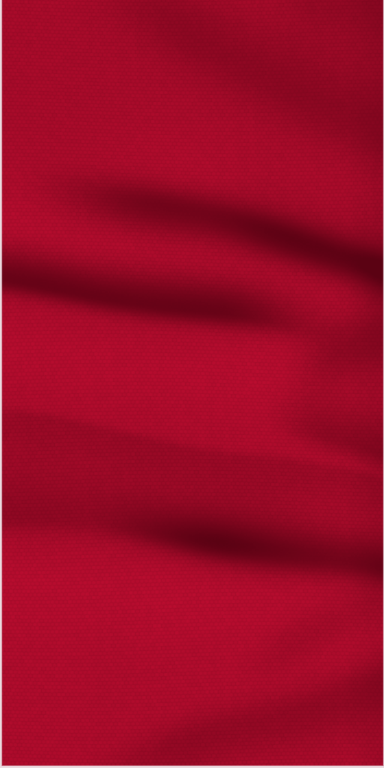
A Shadertoy shader for this texture:

```glsl
float hash(vec2 p) {
    return fract(sin(dot(p, vec2(127.1, 311.7))) * 43758.5453);
}

// Soft valley from a to b, bowed at its middle, with its own width above and below
float fold(vec2 p, vec2 a, vec2 b, float bow, float above, float below) {
    float t = (p.x - a.x) / (b.x - a.x);
    float d = p.y - mix(a.y, b.y, t) - 4.0 * bow * t * (1.0 - t);
    float w = d > 0.0 ? above : below;
    float ends = smoothstep(0.0, 0.3, t) * smoothstep(1.0, 0.75, t);
    return exp(-d * d / (w * w)) * ends;
}

// Layered sines for the slow swell of the cloth
float swell(vec2 p) {
    float sum = 0.0, amp = 0.5;
    for (int i = 0; i < 4; i++) {
        sum += amp * sin(p.x * 2.3 + 1.7 * sin(p.y * 1.9 + float(i))) * sin(p.y * 5.1 + p.x);
        p = mat2(0.8, 0.6, -0.6, 0.8) * p * 1.7 + 1.3;
        amp *= 0.55;
    }
    return sum;
}

// Staggered rows of small round stitches, each with its own tone
float weave(vec2 p) {
    p.y += 0.006 * sin(p.x * 5.0 + p.y * 3.0);
    vec2 g = p * vec2(88.0, 104.0);
    g.x += 0.5 * mod(floor(g.y), 2.0);
    vec2 f = fract(g) - 0.5;
    float stitch = smoothstep(0.65, 0.1, length(f)) - 0.5;
    return stitch + 0.5 * (hash(floor(g)) - 0.5);
}

void mainImage(out vec4 fragColor, in vec2 fragCoord) {
    vec2 p = fragCoord / iResolution.x;
    float top = iResolution.y / iResolution.x;
    float px = 1.0 / iResolution.x;
    vec2 q = vec2(p.x, p.y * 2.0 / top);
    q.y += 0.008 * sin(q.x * 9.0 + q.y * 4.0);

    // Upper folds
    float shade = 0.27 * fold(q, vec2(0.15, 2.08), vec2(1.3, 1.5), 0.0, 0.13, 0.10);
    shade += 0.20 * fold(q, vec2(0.65, 2.1), vec2(1.3, 1.87), 0.0, 0.08, 0.12);
    shade += 0.66 * fold(q, vec2(0.02, 1.54), vec2(1.4, 1.17), 0.035, 0.055, 0.075);
    shade += 0.22 * fold(q, vec2(0.5, 1.42), vec2(1.4, 1.2), 0.0, 0.15, 0.05);

    // Deep middle fold and the crease at its right
    shade += 0.76 * fold(q, vec2(-0.5, 1.32), vec2(0.92, 1.12), 0.02, 0.085, 0.038);
    shade += 0.32 * fold(q, vec2(0.72, 1.0), vec2(1.3, 1.28), 0.0, 0.10, 0.09);
    shade += 0.36 * fold(q, vec2(0.66, 0.92), vec2(1.35, 0.73), -0.01, 0.09, 0.04);

    // Lower folds
    shade += 0.20 * fold(q, vec2(-0.4, 0.98), vec2(1.4, 0.66), 0.01, 0.02, 0.10);
    shade += 0.30 * fold(q, vec2(-0.5, 0.71), vec2(0.9, 0.57), 0.0, 0.12, 0.04);
    shade += 0.62 * fold(q, vec2(0.2, 0.63), vec2(1.5, 0.43), 0.01, 0.075, 0.045);
    shade += 0.18 * fold(q, vec2(0.6, 0.25), vec2(1.2, 0.48), 0.03, 0.07, 0.06);
    shade += 0.30 * fold(q, vec2(0.15, -0.06), vec2(1.3, 0.3), 0.02, 0.06, 0.10);

    // Lit ridges beside the folds
    float ridge = fold(q, vec2(-0.4, 1.46), vec2(1.2, 1.2), 0.01, 0.08, 0.09);
    ridge += fold(q, vec2(-0.5, 1.12), vec2(1.1, 0.98), 0.0, 0.09, 0.12);
    ridge += fold(q, vec2(-0.5, 0.55), vec2(1.4, 0.36), 0.0, 0.07, 0.14);

    // Cloth tone
    float light = 0.79 + 0.10 * ridge + 0.06 * swell(q) - shade;
    light -= 0.06 * smoothstep(1.5, 1.75, q.y) + 0.12 * smoothstep(0.88, 1.0, q.x);
    light += 0.12 * weave(p) * smoothstep(0.0, 0.7, light);
    light += 0.025 * (hash(floor(p * 256.0)) - 0.5);
    vec3 color = mix(vec3(0.39, 0.01, 0.085), vec3(0.73, 0.05, 0.185), clamp(light, -0.1, 1.1));

    // Pale margin on the left, bottom and right
    float inside = min(min(p.x - 0.005, p.y - 0.006), 0.998 - p.x);
    color = mix(vec3(0.92, 0.86, 0.88), color, smoothstep(-px, px, inside));
    fragColor = vec4(color, 1.0);
}
```
